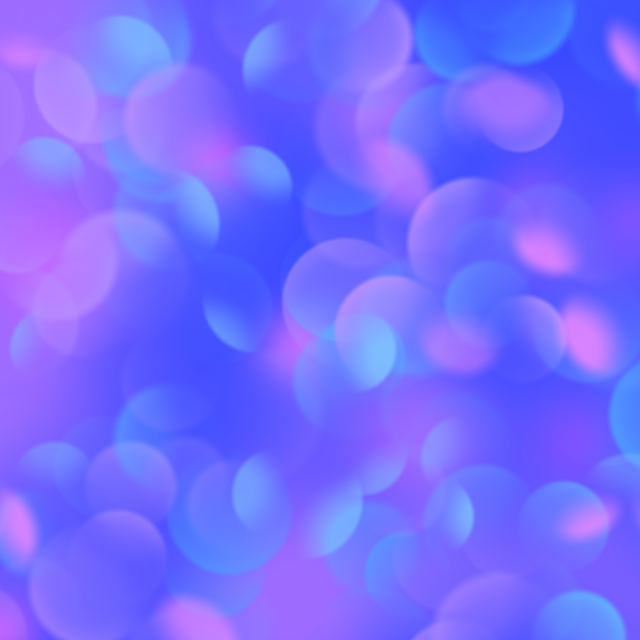
Reproduce this background procedurally as a Shadertoy shader.

```glsl
// Soft overlapping bokeh discs and lens glints in cyan, lavender and pink over a blue-violet haze

float hash(vec2 p) {
    return fract(sin(dot(p, vec2(127.1, 311.7))) * 43758.5453);
}

vec2 hash2(vec2 p) {
    return vec2(hash(p), hash(p + 17.3));
}

float noise(vec2 p) {
    vec2 i = floor(p), f = fract(p);
    f = f * f * (3.0 - 2.0 * f);
    return mix(mix(hash(i), hash(i + vec2(1, 0)), f.x),
               mix(hash(i + vec2(0, 1)), hash(i + vec2(1, 1)), f.x), f.y);
}

// Disc coverage: one crisp side, the other fading out or cut by a second circle
float bokeh(vec2 p, float radius, vec2 dir, float offset, float blur) {
    float disc = smoothstep(blur, -blur, length(p) - radius);
    float cut = smoothstep(0.03, -0.03, length(p - dir * offset) - radius);
    float along = clamp(0.5 + 0.5 * dot(p, dir) / radius, 0.0, 1.0);
    float rim = smoothstep(0.6, 1.0, length(p) / radius);
    return disc * mix(0.3, 1.0, cut) * (0.15 + 0.85 * along) * (0.85 + 0.25 * rim);
}

void mainImage(out vec4 fragColor, in vec2 fragCoord) {
    vec2 uv = fragCoord / iResolution.y;

    // Blurred haze, more violet to the upper left
    vec2 q = mat2(0.8, 0.6, -0.6, 0.8) * uv;
    float haze = 0.5 * noise(q * 3.0 + 4.0) + 0.2 * noise(q * 6.0 + 9.0);
    float bias = 0.4 * (1.0 - uv.x) + 0.12 * (uv.y - 0.5) * (1.0 - 2.0 * uv.x);
    float violet = smoothstep(0.3, 0.82, haze + bias);
    vec3 color = mix(vec3(0.23, 0.29, 1.0), vec3(0.62, 0.42, 1.0), violet);

    // Wide magenta glows, strongest on the left
    for (int i = 0; i < 9; i++) {
        vec2 id = vec2(float(i), 71.0);
        vec2 cell = vec2(i % 3, i / 3);
        vec2 p = uv - (cell + hash2(id)) / 3.0;
        float size = mix(0.055, 0.1, hash(id + 5.1));
        vec3 glow = mix(vec3(0.72, 0.28, 1.0), vec3(0.93, 0.52, 1.0), hash(id + 8.7));
        float strength = mix(0.9, 0.4, smoothstep(0.2, 0.9, uv.x));
        color = mix(color, glow, strength * exp(-dot(p, p) / (size * size)));
    }

    // Scattered discs on a jittered grid
    for (int i = 0; i < 100; i++) {
        vec2 cell = vec2(i % 10, i / 10);
        vec2 id = cell + 31.0;
        vec2 center = (cell + 0.5 + 1.7 * (hash2(id) - 0.5)) / 9.0 - 0.05;
        vec2 p = uv - center;
        float angle = 6.2832 * hash(id + 2.9);
        vec2 dir = vec2(cos(angle), sin(angle));
        float radius = mix(0.065, 0.105, hash(id + 6.3));
        float offset = radius * mix(0.1, 1.3, hash(id + 11.9));
        float blur = mix(0.003, 0.012, hash(id + 14.2));
        float kind = hash(id + 23.7) + 0.3 * (center.x - 0.5);
        vec3 cyan = mix(vec3(0.26, 0.64, 1.0), vec3(0.42, 0.74, 1.0), hash(id + 41.3));
        vec3 tint = kind > 0.5 ? cyan : vec3(0.73, 0.57, 1.0);
        float fade = hash(id + 37.1);
        float alpha = mix(0.12, 0.88, fade * fade);
        color = mix(color, tint, alpha * bokeh(p, radius, dir, offset, blur));
    }

    // Narrow glints where two circles cross, with one blurred side
    for (int i = 0; i < 25; i++) {
        vec2 cell = vec2(i % 5, i / 5);
        vec2 id = cell + 83.0;
        vec2 p = uv - (cell + hash2(id)) / 5.0;
        float angle = 6.2832 * hash(id + 3.7);
        vec2 side = vec2(cos(angle), sin(angle));
        float radius = mix(0.065, 0.095, hash(id + 7.9));
        vec2 shift = side * radius * mix(0.35, 0.75, hash(id + 13.3));
        float pink = step(0.6, hash(id + 19.4));
        float blur = mix(0.005, 0.016, pink);
        float crisp = smoothstep(blur, -blur, length(p - shift) - radius);
        float soft = smoothstep(0.02, -0.045, length(p + shift) - radius);
        vec3 tint = mix(vec3(0.5, 0.76, 1.0), vec3(0.93, 0.53, 1.0), pink);
        float alpha = mix(0.35, 0.9, hash(id + 29.8));
        color = mix(color, tint, alpha * crisp * soft);
    }

    fragColor = vec4(color, 1.0);
}
```
